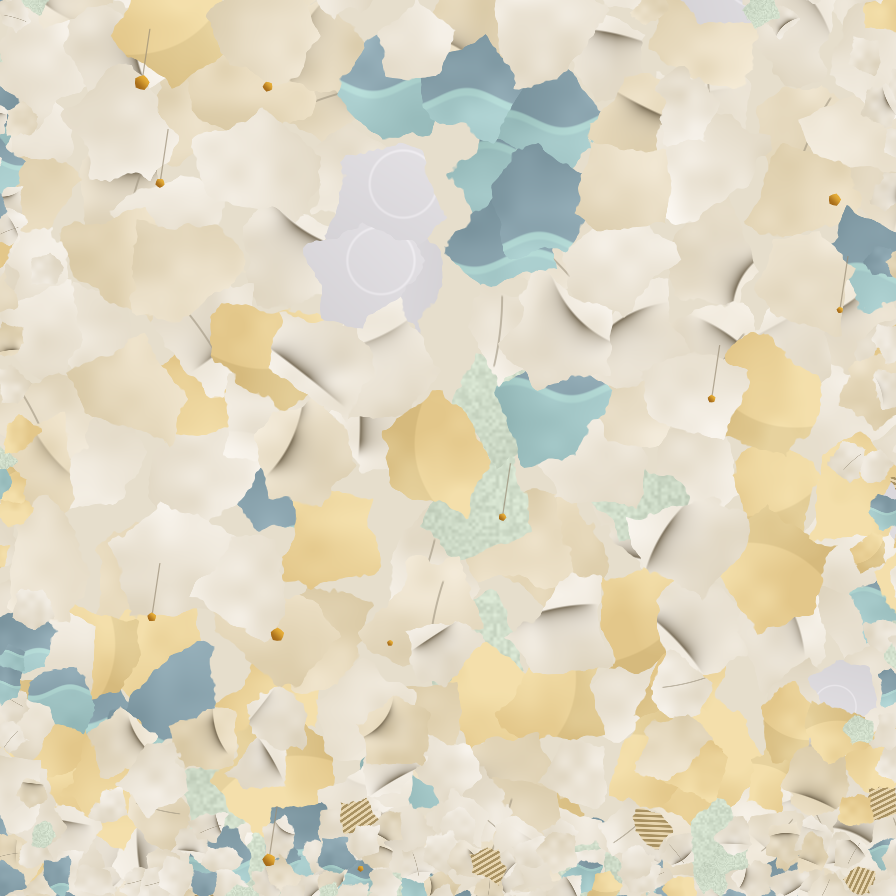
This pattern is drawn by a Shadertoy shader. Its source:

```glsl
// A collage of torn paper scraps: cream, sand, yellow, blue and mint.
// Three grids of ragged random polygons are stacked, finer towards the bottom
// and sides; each scrap gets its own shading, and small gold stars lie on top.

vec4 hash4(vec2 p) {
    vec4 h = fract(p.xyxy * vec4(.1031, .1030, .0973, .1099));
    h += dot(h, h.wzxy + 33.33);
    return fract((h.xxyz + h.yzzw) * h.zywx);
}

float noise(vec2 p) {
    vec2 i = floor(p), f = fract(p);
    f = f * f * (3. - 2. * f);
    vec2 e = vec2(0, 1);
    return mix(mix(hash4(i).x, hash4(i + e.yx).x, f.x),
               mix(hash4(i + e.xy).x, hash4(i + e.yy).x, f.x), f.y);
}

vec2 direction(float turn) {
    return vec2(cos(turn * 6.2832), sin(turn * 6.2832));
}

// Surface of one scrap; q is the position relative to its centre.
vec3 scrapColour(vec2 q, vec2 centre, vec2 id, float fine) {
    vec4 h = hash4(id + 7.3), g = hash4(id + 51.7);
    vec2 axis = direction(g.x);
    float slope = dot(q, axis), across = dot(q, vec2(-axis.y, axis.x));
    float mottle = noise(q * 3. + g.zw * 40.) - .5;
    bool blueArea = length((centre - vec2(.555, .80)) / vec2(.075, .125)) < 1.;
    bool lilacArea = length((centre - vec2(.47, .74)) / vec2(.085, .13)) < 1.;
    float yellowShare = .04 + .21 * smoothstep(.68, .5, centre.y) * smoothstep(.0, .15, centre.y);
    float blueShare = .06 + .07 * fine;

    // Blue paper turning to teal below a pale wavy band
    if (blueArea || h.x < blueShare) {
        float level = -q.y + .12 * sin(q.x * 4. + g.y * 6.) + h.y * 1.3 - .75;
        vec3 col = mix(vec3(.53, .63, .67), vec3(.63, .77, .77), smoothstep(-.02, .02, level));
        col = mix(col, vec3(.68, .83, .81), .8 * smoothstep(.07, .03, abs(level - .05)));
        return col - .07 * slope + .05 * mottle;
    }
    // Lilac paper with faint rings
    if (lilacArea || h.x > .985) {
        float ring = abs(length(q - .4 * axis) - .45);
        return vec3(.86, .85, .865) + .03 * slope + .05 * smoothstep(.03, .0, ring);
    }
    // Mint paper with a fine grain
    if (h.x > .95) {
        return vec3(.81, .86, .785) + .1 * (noise(q * 22.) - .5) + .03 * slope;
    }
    // Yellow paper, sometimes folded
    if (h.x < blueShare + yellowShare) {
        vec3 col = mix(vec3(.955, .875, .67), vec3(.89, .78, .54),
                       clamp(.4 + .8 * slope + .5 * mottle + .5 * (h.y - .5), 0., 1.));
        float fold = across - .25 + .4 * slope * slope;
        return col - .05 * step(.5, h.z) * smoothstep(-.01, .02, fold);
    }
    // Ribbed ochre slivers among the small scraps
    if (fine > .7 && h.x > .9) {
        float rib = smoothstep(-.4, .4, sin(across * 32.));
        return mix(vec3(.66, .57, .38), vec3(.91, .84, .69), rib);
    }
    // Cream or sand paper
    float sand = smoothstep(.6, .95, h.y) * .85;
    vec3 col = mix(vec3(.925, .897, .842), vec3(.895, .835, .705), sand);
    col -= vec3(.045, .055, .08) * (slope + mottle) + .012 * fine;
    // Curved crease, dark on its line and fading to one side
    float crease = slope + .35 + .5 * (g.y - .5) * across + (g.z - .4) * across * across;
    float shade = smoothstep(-.015, .02, crease) * (.65 * exp(-crease * 14.) + .3 * exp(-crease * 4.));
    shade *= smoothstep(.65, .1, abs(across + .3 * mottle)) * smoothstep(.52, .75, h.z);
    col = mix(col, vec3(.39, .34, .25), shade);
    // Hairline thread
    float thread = abs(across - .1 - .12 * slope * slope);
    return mix(col, vec3(.62, .58, .5), .6 * step(.86, h.w) * smoothstep(.022, .004, thread)
               * smoothstep(.5, .45, abs(slope)));
}

// Lays one grid of scraps over col, keeping the two uppermost at each point.
vec3 scrapLayer(vec3 col, vec2 uv, float cells, float fine) {
    vec2 p = uv * cells + fine * 90.;
    vec2 warp = vec2(noise(p * 2.2), noise(p * 2.2 + 31.)) - .5;
    float ragged = .09 * (noise(p * 6.) - .5) + .035 * (noise(p * 17.) - .5);
    float pixel = cells / iResolution.y;
    vec4 top = vec4(0, 0, -1, 0), under = top; // id, rank, coverage
    for (int j = -2; j <= 2; j++)
    for (int i = -2; i <= 2; i++) {
        vec2 id = floor(p) + vec2(i, j);
        vec4 h = hash4(id);
        vec2 q = p - id - .15 - .7 * h.xy;
        vec2 centre = (p - q - fine * 90.) / cells;
        float side = smoothstep(.07, .0, min(centre.x, 1. - centre.x));
        float density = fine < .1 ? 1. : fine < .7
            ? .55 * smoothstep(.42, .02, centre.y) + .4 * side
            : .9 * smoothstep(.12, .02, centre.y) + .35 * side
              + .4 * smoothstep(.96, 1., centre.y) * smoothstep(.5, .9, centre.x);
        if (length(q) > 1.3 || hash4(id + 19.1).y > density) continue;
        float d = length(q) - .92;
        for (int k = 0; k < 5; k++) {
            float r = fract(h.w * (float(k) + 3.) * 5.7);
            d = max(d, dot(q + .22 * warp, direction(h.w + (float(k) + .6 * r) / 5.)) - .47 - .3 * r);
        }
        float cover = clamp(.5 - (d + ragged) / pixel, 0., 1.);
        vec4 scrap = vec4(id, h.z, cover);
        if (cover > 0. && h.z > top.z) { under = top; top = scrap; }
        else if (cover > 0. && h.z > under.z) under = scrap;
    }
    for (int n = 0; n < 2; n++) {
        vec4 scrap = n == 0 ? under : top;
        vec2 q = p - scrap.xy - .15 - .7 * hash4(scrap.xy).xy;
        vec2 centre = (p - q - fine * 90.) / cells;
        if (scrap.z >= 0.) col = mix(col, scrapColour(q, centre, scrap.xy, fine), scrap.w);
    }
    return col;
}

// Sparse gold stars, some hanging on a thin stem.
vec3 stars(vec3 col, vec2 uv) {
    vec4 h = hash4(floor(uv * 8.) + 63.), g = hash4(floor(uv * 8.) + 85.);
    vec2 q = (fract(uv * 8.) - .2 - .3 * h.xy) / 8.;
    float size = mix(.004, .011, g.x * g.x), pixel = 1. / iResolution.y;
    if (h.z > .27) return col;
    float stem = max(abs(q.x - .15 * q.y) - .0007, abs(q.y - .03) - .03);
    col = mix(col, vec3(.6, .55, .46), .7 * step(.4, g.y) * clamp(.5 - stem / pixel, 0., 1.));
    float a = abs(mod(atan(q.y, q.x) + g.z * 6., 1.2566) - .6283);
    float d = length(q) * cos(.6283 - a) + .55 * length(q) * sin(.6283 - a) - size * .85;
    vec3 gold = mix(vec3(.65, .42, .1), vec3(.9, .68, .22), smoothstep(-size, size, q.x + q.y));
    return mix(col, gold, clamp(.5 - d / pixel, 0., 1.));
}

void mainImage(out vec4 fragColor, in vec2 fragCoord) {
    vec2 uv = fragCoord / iResolution.y;
    vec3 col = vec3(.9, .87, .8);
    col = scrapLayer(col, uv, 12., 0.);
    col = scrapLayer(col, uv, 19., .5);
    col = scrapLayer(col, uv, 36., 1.);
    fragColor = vec4(stars(col, uv), 1);
}
```
